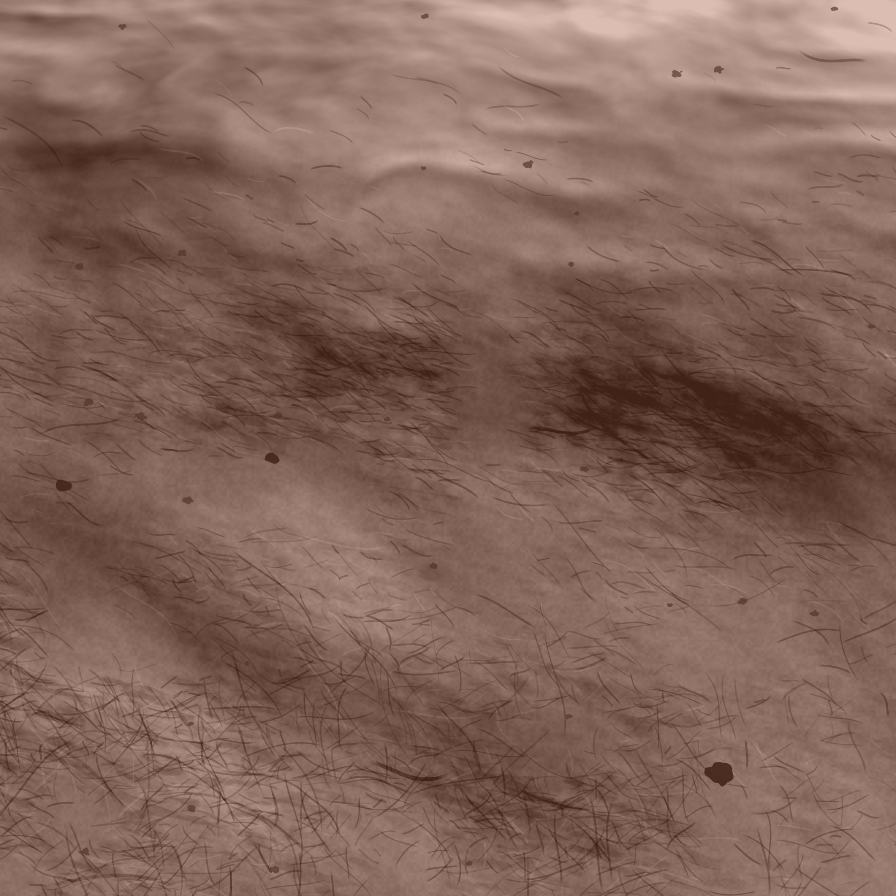
A Shadertoy shader for this texture:

```glsl
// Wind-rippled sand in dappled shade, strewn with dry needles, twigs and cones.
// Crested relief noise lies on a receding ground plane under broad light patches;
// curved strands and dark lumps are scattered on jittered grids on top.

const vec3 SHADOW_COLOR = vec3(0.25, 0.137, 0.086);
const vec3 LIGHT_COLOR = vec3(0.83, 0.717, 0.666);
const float BASE_TONE = 0.47;       // 0 is SHADOW_COLOR, 1 is LIGHT_COLOR
const float CONTRAST = 1.22;        // stretch of the broad light and shade
const float HORIZON = 1.5;          // height where the ground would vanish
const float RELIEF = 0.55;          // strength of the ripple shading
const float ROUGHNESS = 0.34;       // strength of the small clods
const float GRAIN = 0.11;           // strength of the fine sand grain
const int STRAND_LAYERS = 18;
const float STRAND_WIDTH = 0.0008;
const float STRAND_DARKNESS = 0.46;

float hash(vec2 p) {
    vec3 q = fract(vec3(p.xyx) * 0.1031);
    q += dot(q, q.yzx + 33.33);
    return fract((q.x + q.y) * q.z);
}

vec2 hash2(vec2 p) {
    return vec2(hash(p + 17.3), hash(p + 71.9));
}

float noise(vec2 p) {
    vec2 i = floor(p), f = fract(p);
    f = f * f * f * (f * (f * 6.0 - 15.0) + 10.0);
    return mix(mix(hash(i), hash(i + vec2(1, 0)), f.x),
               mix(hash(i + vec2(0, 1)), hash(i + vec2(1, 1)), f.x), f.y);
}

float fbm(vec2 p) {
    float sum = 0.0, amp = 0.5;
    for (int i = 0; i < 4; i++) {
        sum += amp * noise(p);
        p = mat2(1.6, 1.2, -1.2, 1.6) * p + 9.7;
        amp *= 0.45;
    }
    return sum;
}

// Sand height: rounded mounds with narrow crests
float sandHeight(vec2 p) {
    float fold = 2.0 * noise(p * 0.9 + 5.0) - 1.0;
    return fbm(p) - 0.45 * sqrt(fold * fold + 0.006);
}

vec2 rotate(vec2 p, float a) {
    float c = cos(a), s = sin(a);
    return vec2(c * p.x + s * p.y, c * p.y - s * p.x);
}

// Soft tilted ellipse, 1 at its centre
float blob(vec2 p, vec2 centre, vec2 radii, float tilt) {
    vec2 q = rotate(p - centre, tilt) / radii;
    return exp(-dot(q, q));
}

// Sunlit and shaded areas
float lightPatches(vec2 p) {
    float t = 0.46 * blob(p, vec2(1.0, 1.02), vec2(0.50, 0.13), -0.12);
    t += 0.17 * blob(p, vec2(0.60, 0.78), vec2(0.30, 0.08), -0.2);
    t += 0.13 * blob(p, vec2(0.34, 0.44), vec2(0.16, 0.05), -0.5);
    t += 0.18 * blob(p, vec2(0.20, 0.16), vec2(0.28, 0.10), -0.6);
    t -= 0.27 * blob(p, vec2(0.80, 0.53), vec2(0.48, 0.085), -0.12);
    t -= 0.16 * blob(p, vec2(0.16, 0.76), vec2(0.24, 0.09), -0.15);
    t -= 0.12 * blob(p, vec2(0.24, 0.32), vec2(0.34, 0.06), -0.55);
    t -= 0.08 * blob(p, vec2(0.62, 0.13), vec2(0.16, 0.12), -0.4);
    return t + 0.12 * smoothstep(0.72, 1.0, p.y);
}

// How thickly needles lie at a place
float litter(vec2 p) {
    float d = 0.22 + 0.95 * blob(p, vec2(0.60, 0.54), vec2(0.42, 0.09), -0.15);
    d += 0.70 * blob(p, vec2(0.08, 0.20), vec2(0.32, 0.20), -0.4);
    d += 0.70 * blob(p, vec2(0.62, 0.13), vec2(0.15, 0.13), -0.4);
    return d * smoothstep(0.2, 0.65, noise(p * 11.0)) * smoothstep(1.0, 0.65, p.y);
}

// Curved strands, one per chosen cell; far ones are shorter and lie flatter
float strands(vec2 p, float size, float seed, float width, float amount, float px) {
    float ink = 0.0;
    vec2 home = floor(p / size);
    for (int k = 0; k < 9; k++) {
        vec2 cell = home + vec2(k % 3 - 1, k / 3 - 1), id = cell + seed * 37.0;
        vec2 centre = (cell + hash2(id)) * size;
        if (hash(id + 5.1) > litter(centre) * amount) continue;
        float spread = mix(2.6, 0.9, smoothstep(0.15, 0.5, centre.y));
        vec2 q = rotate(p - centre, -0.35 + (hash(id + 2.7) - 0.5) * spread);
        float halfLength = size * mix(0.25, 0.95, hash(id + 8.3)) * mix(1.0, 0.6, centre.y);
        float along = q.x / halfLength;
        vec2 bend = (hash2(id + 3.9) - 0.5) * halfLength * vec2(0.5, 0.4);
        float d = abs(q.y - bend.x * (along * along - 0.3) - bend.y * along * along * along);
        float w = width * (0.6 + 0.8 * hash(id + 9.2));
        float line = 1.0 - smoothstep(w - 0.5 * px, w + 0.6 * px, d);
        ink = max(ink, line * smoothstep(1.0, 0.7, abs(along)) * (0.3 + 0.7 * hash(id + 6.6)));
    }
    return ink;
}

// Rough dark lumps: cones and crumbs
float lumps(vec2 p, float size, float chance, float radius, float px) {
    vec2 cell = floor(p / size), id = cell + 211.0;
    vec2 q = p - (cell + 0.2 + 0.6 * hash2(id)) * size;
    float r = radius * (0.5 + 0.7 * hash(id + 4.4)) * (0.6 + 0.8 * noise(p * 1.5 / radius));
    float d = length(q * vec2(0.85, 1.2)) - r;
    return step(hash(id + 1.3), chance) * (1.0 - smoothstep(-0.5 * px, px, d));
}

void mainImage(out vec4 fragColor, in vec2 fragCoord) {
    float px = 1.0 / iResolution.y;
    vec2 p = fragCoord * px;

    // Rippled ground, lit from the upper right
    float depth = 1.0 / (HORIZON - p.y);
    vec2 ground = 5.5 * vec2((p.x - 0.5) * depth, 1.35 * depth + 0.25 * p.x);
    ground += 0.5 * vec2(noise(ground * 0.8), noise(ground * 0.8 + 40.0));
    float slope = sandHeight(ground) - sandHeight(ground + vec2(0.12, 0.26));
    vec2 warp = vec2(noise(p * 7.0), noise(p * 7.0 + 20.0)) - 0.5;
    float tone = BASE_TONE + lightPatches(p + 0.09 * warp);
    tone += RELIEF * slope * mix(0.45, 1.0, p.y) + 0.28 * (fbm(ground * 0.6 + 60.0) - 0.43);
    tone = 0.45 + CONTRAST * (tone - 0.45);

    // Small clods, matted debris and sand grain
    vec2 drift = rotate(p, -0.25);
    float cover = min(litter(p + 0.03 * warp), 1.0);
    vec2 clod = drift * vec2(28.0, 62.0);
    float bump = fbm(clod) - fbm(clod + vec2(0.25, 0.45));
    tone += ROUGHNESS * bump * (0.3 + 0.7 * cover) * smoothstep(1.05, 0.7, p.y);
    float mat = smoothstep(0.46, 0.62, fbm(drift * vec2(34.0, 110.0)));
    tone -= 0.20 * mat * cover * (0.3 + tone);
    float grain = 0.6 * noise(p * 330.0) + 0.4 * noise(p * 140.0 + 30.0) - 0.5;
    tone += GRAIN * grain * smoothstep(1.1, 0.5, p.y);

    // Needles, some of them pale, then twigs and lumps
    for (int i = 0; i < STRAND_LAYERS; i++) {
        float seed = float(i) + 1.0;
        float size = mix(0.022, 0.085, fract(seed * 0.618));
        float ink = strands(p, size, seed, STRAND_WIDTH, 0.9, px);
        tone += ink * (i % 6 == 4 ? 0.10 : -STRAND_DARKNESS * (0.15 + 0.65 * tone));
    }
    tone -= 0.26 * strands(p, 0.13, 50.0, 0.0016, 0.45, px);
    tone = mix(tone, 0.02, 0.9 * lumps(p, 0.19, 0.25, 0.011, px));
    tone = mix(tone, 0.10, 0.65 * lumps(p + 0.37, 0.055, 0.10, 0.004, px));

    fragColor = vec4(mix(SHADOW_COLOR, LIGHT_COLOR, clamp(tone, 0.0, 1.05)), 1.0);
}
```
